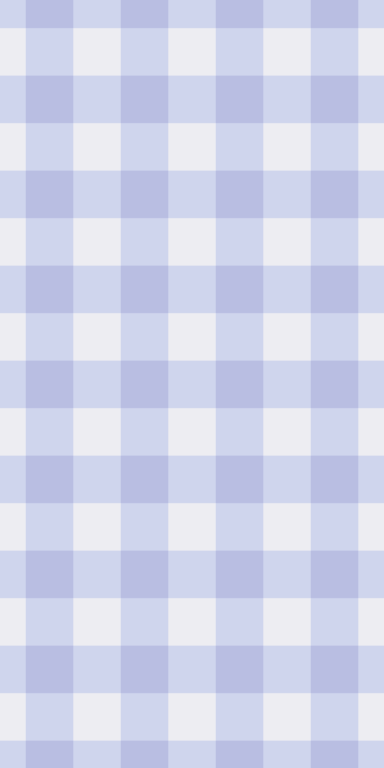
Give the GLSL for this pattern, as a Shadertoy shader.

```glsl
// Pale periwinkle gingham: equal-width vertical and horizontal bands on off-white.
// Each axis gives a soft periodic band mask; the two masks are woven by
// blending cloth, single-band and crossing colours.

// Coverage of a half-period band centred on the given position.
float band(float position, float center, float period, float softness) {
    float offset = abs(fract((position - center) / period + 0.5) - 0.5) * period;
    return 1.0 - smoothstep(-softness, softness, offset - 0.25 * period);
}

void mainImage(out vec4 fragColor, in vec2 fragCoord) {
    // Canvas width is one unit, so the checks stay square.
    vec2 uv = fragCoord / iResolution.x;
    float period = 0.2474;
    float softness = max(0.0022, 0.75 / iResolution.x);

    float column = band(uv.x, 0.1290, period, softness);
    float row = band(uv.y, 0.2568, period, softness);

    vec3 cloth = vec3(0.930, 0.928, 0.948);
    vec3 singleBand = vec3(0.811, 0.835, 0.930);
    vec3 crossing = vec3(0.725, 0.745, 0.887);

    // Weave: one band tints the cloth, two bands deepen it.
    vec3 betweenRows = mix(cloth, singleBand, column);
    vec3 insideRow = mix(singleBand, crossing, column);
    vec3 color = mix(betweenRows, insideRow, row);

    fragColor = vec4(color, 1.0);
}
```
